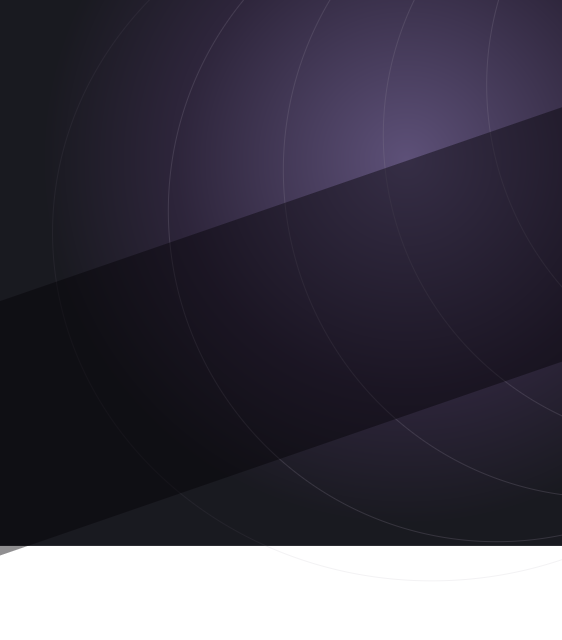
This background is drawn by a Shadertoy shader. Its source:

```glsl
// Centre (xy) and radii (zw) of each thin ring
const vec4 RINGS[5] = vec4[5](
    vec4(0.6745, 0.6367, 0.5924, 0.5443),
    vec4(0.7760, 0.6706, 0.5130, 0.5170),
    vec4(0.9440, 0.7344, 0.5013, 0.5117),
    vec4(1.0833, 0.7890, 0.4844, 0.4844),
    vec4(1.2422, 0.8672, 0.4818, 0.4818));

// Approximate signed distance to an axis-aligned ellipse
float ellipseDistance(vec2 q, vec2 radii) {
    float k = length(q / radii);
    return k * (k - 1.0) / max(length(q / (radii * radii)), 1e-4);
}

// Antialiased step: 1 where d is positive
float coverage(float d, float pixel) {
    return clamp(d / pixel + 0.5, 0.0, 1.0);
}

// Radial glow from violet through plum to near-black
vec3 glowColor(float d) {
    vec3 violet = vec3(0.365, 0.315, 0.470);
    vec3 plum = vec3(0.178, 0.145, 0.230);
    vec3 night = vec3(0.098, 0.100, 0.125);
    vec3 inner = mix(violet, plum, clamp(d / 0.36, 0.0, 1.0));
    return mix(inner, night, clamp((d - 0.36) / 0.21, 0.0, 1.0));
}

void mainImage(out vec4 fragColor, in vec2 fragCoord) {
    float pixel = 1.0 / iResolution.y;
    vec2 p = fragCoord * pixel;

    // Glowing panel above a white footer
    vec3 panel = glowColor(distance(p, vec2(0.635, 0.750)));
    vec3 color = mix(vec3(1.0), panel, coverage(p.y - 0.147, pixel));

    // Hairline rings, the outermost fainter
    float lineWidth = 0.0013;
    float halfWidth = 0.5 * max(lineWidth, pixel);
    float visibility = min(1.0, lineWidth / pixel);
    for (int i = 0; i < 5; i++) {
        float d = abs(ellipseDistance(p - RINGS[i].xy, RINGS[i].zw));
        float opacity = i == 0 ? 0.12 : 0.32;
        color = mix(color, vec3(0.52, 0.49, 0.56),
                    coverage(halfWidth - d, pixel) * visibility * opacity);
    }

    // Translucent diagonal band
    float height = p.y - 0.345 * p.x;
    float bandDistance = min(0.5295 - height, height - 0.1320) * 0.945;
    color = mix(color, vec3(0.012, 0.005, 0.020), 0.44 * coverage(bandDistance, pixel));

    fragColor = vec4(color, 1.0);
}
```
